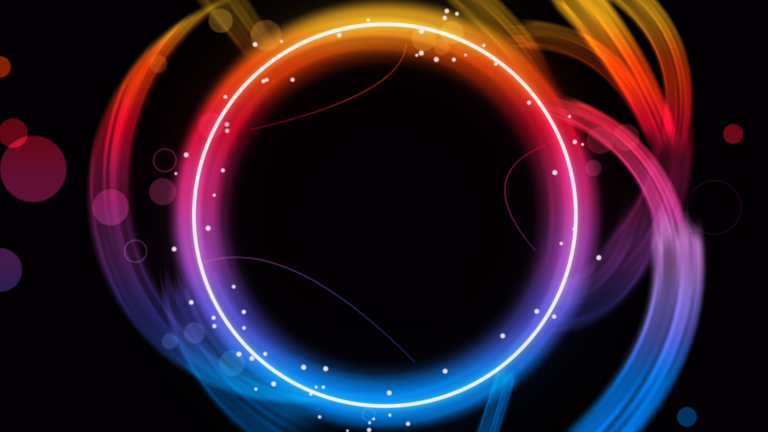
A Shadertoy shader for this background:

```glsl
float hash(float n) { return fract(sin(n * 127.1) * 43758.5); }

float noise(vec2 p) {
    vec2 i = floor(p), f = fract(p);
    f = f * f * (3.0 - 2.0 * f);
    float n = i.x + i.y * 57.0;
    return mix(mix(hash(n), hash(n + 1.0), f.x),
               mix(hash(n + 57.0), hash(n + 58.0), f.x), f.y);
}

// Vertical spectrum: blue, violet, magenta, red, orange, gold
vec3 spectrum(float y) {
    vec3 c = mix(vec3(0.0, 0.5, 0.96), vec3(0.3, 0.3, 0.85), smoothstep(0.1, 0.27, y));
    c = mix(c, vec3(0.65, 0.25, 0.7), smoothstep(0.26, 0.43, y));
    c = mix(c, vec3(0.88, 0.14, 0.46), smoothstep(0.42, 0.58, y));
    c = mix(c, vec3(0.96, 0.05, 0.18), smoothstep(0.57, 0.71, y));
    c = mix(c, vec3(1.0, 0.25, 0.03), smoothstep(0.7, 0.84, y));
    return mix(c, vec3(1.0, 0.7, 0.1), smoothstep(0.83, 0.98, y));
}

vec3 screen(vec3 a, vec3 b) { return 1.0 - (1.0 - a) * (1.0 - clamp(b, 0.0, 1.0)); }

// Signed distance to a quadratic curve (x) and position along it (y)
vec2 curve(vec2 p, vec2 a, vec2 b, vec2 c) {
    const float STEPS = 16.0;
    vec2 best = vec2(9.0, 0.0), from = a;
    for (float i = 1.0; i <= STEPS; i++) {
        float t = i / STEPS;
        vec2 to = mix(mix(a, b, t), mix(b, c, t), t);
        vec2 e = to - from, q = p - from;
        float h = clamp(dot(q, e) / dot(e, e), 0.0, 1.0);
        float d = length(q - e * h);
        float side = e.x * q.y - e.y * q.x < 0.0 ? -1.0 : 1.0;
        if (d < abs(best.x)) best = vec2(d * side, (i - 1.0 + h) / STEPS);
        from = to;
    }
    return best;
}

// Streaked light ribbon with ragged, fading ends
float ribbon(vec2 p, vec2 a, vec2 b, vec2 c, float w0, float w1, float fade) {
    vec2 k = curve(p, a, b, c);
    float q = k.x / mix(w0, w1, k.y);
    float fibre = noise(vec2(q * 7.0 + 20.0, k.y * 2.0 + 3.0));
    float ends = smoothstep(0.0, 0.12, k.y - 0.08 * fibre) * smoothstep(1.0, 1.0 - fade, k.y);
    return smoothstep(1.0, 0.65, abs(q)) * ends * (0.5 + 0.6 * fibre);
}

float thread(vec2 p, vec2 a, vec2 b, vec2 c) {
    vec2 k = curve(p, a, b, c);
    return smoothstep(0.004, 0.0, abs(k.x)) * (0.25 + 0.2 * sin(k.y * 3.14));
}

float disc(vec2 p, vec2 c, float r) { return smoothstep(r + 0.003, r - 0.003, length(p - c)); }

float hoop(vec2 p, vec2 c, float r) { return smoothstep(0.004, 0.0, abs(length(p - c) - r)); }

void mainImage(out vec4 fragColor, in vec2 fragCoord) {
    vec2 p = fragCoord / iResolution.y;
    vec2 centre = vec2(0.891, 0.502);
    float radius = 0.442;
    vec3 hue = spectrum(p.y);
    vec3 col = vec3(0.008, 0.0, 0.006);

    // Left crescent
    float outerDist = length(p - vec2(0.685, 0.549));
    float innerDist = length(p - vec2(0.803, 0.583));
    float crescent = smoothstep(0.49, 0.47, outerDist) * smoothstep(0.49, 0.525, innerDist);
    float strands = noise(vec2(innerDist * 130.0, p.y * 3.0));
    float lit = mix(0.45, 0.95, smoothstep(0.5, 0.75, p.y)) + 0.2 * smoothstep(0.25, 0.05, p.y);
    col = screen(col, hue * crescent * lit * (0.5 + 0.6 * strands));

    // Upper right ribbons
    float upper = ribbon(p, vec2(1.27, 1.08), vec2(1.481, 0.861), vec2(1.546, 0.64), 0.065, 0.04, 0.2);
    upper += 0.75 * ribbon(p, vec2(1.35, 1.08), vec2(1.64, 0.94), vec2(1.55, 0.62), 0.045, 0.035, 0.2);
    upper += 0.4 * ribbon(p, vec2(1.157, 0.92), vec2(1.412, 0.942), vec2(1.505, 0.7), 0.04, 0.03, 0.3);
    upper += 0.5 * ribbon(p, vec2(1.02, 1.06), vec2(1.2, 0.93), vec2(1.27, 0.78), 0.05, 0.04, 0.4);
    upper += 0.35 * ribbon(p, vec2(0.47, 1.06), vec2(0.56, 0.95), vec2(0.63, 0.84), 0.06, 0.04, 0.4);
    col = screen(col, hue * upper);

    // Dim smoke beside the ring
    float smoke = 0.38 * ribbon(p, vec2(1.56, 0.76), vec2(1.574, 0.468), vec2(1.36, 0.33), 0.05, 0.08, 0.5);
    smoke += 0.38 * ribbon(p, vec2(1.25, 0.28), vec2(1.48, 0.3), vec2(1.5, 0.6), 0.07, 0.06, 0.5);
    col = screen(col, hue * smoke);

    // Right sweep and lower tails
    float sweep = ribbon(p, vec2(1.25, 0.768), vec2(1.539, 0.69), vec2(1.569, 0.39), 0.032, 0.045, 0.2);
    float fan = ribbon(p, vec2(1.55, 0.54), vec2(1.64, 0.213), vec2(1.34, -0.06), 0.068, 0.075, 0.05);
    float tails = 0.6 * ribbon(p, vec2(1.18, 0.16), vec2(1.146, 0.05), vec2(1.11, -0.06), 0.028, 0.03, 0.1);
    tails += 0.5 * ribbon(p, vec2(0.39, 0.4), vec2(0.428, 0.097), vec2(0.75, -0.04), 0.03, 0.08, 0.2);
    vec3 pale = mix(hue, vec3(0.85, 0.75, 0.95), 0.4 * smoothstep(0.1, 0.35, p.y));
    col = screen(col, mix(hue, vec3(1.0, 0.6, 0.8), 0.15) * sweep * 0.95);
    col = screen(col, pale * fan);
    col = screen(col, hue * tails);

    // Ring band, halo and bright filament
    vec2 rel = p - centre;
    float d = length(rel) - radius;
    vec2 dir = normalize(rel + 1e-5);
    float grain = noise(vec2(d * 90.0 + dir.x * 2.0 + 30.0, dir.y * 2.0 + 5.0));
    float band = smoothstep(-0.105, -0.015, d) * smoothstep(0.068, 0.025, d);
    col = screen(col, hue * band * (0.72 + 0.28 * grain));
    col = screen(col, hue * 0.25 * exp(-abs(d) * 22.0));
    col = screen(col, mix(hue, vec3(1.0), 0.35) * 0.75 * exp(-abs(d) * 110.0));
    col = mix(col, mix(hue, vec3(1.0), 0.9), smoothstep(0.0065, 0.002, abs(d)));

    // Fine threads
    float threads = thread(p, vec2(0.94, 0.896), vec2(0.93, 0.78), vec2(0.58, 0.7));
    threads += thread(p, vec2(0.475, 0.394), vec2(0.671, 0.456), vec2(0.96, 0.162));
    threads += thread(p, vec2(1.262, 0.664), vec2(1.088, 0.595), vec2(1.238, 0.421));
    col = screen(col, hue * threads);

    // Large soft discs
    float bokeh = 0.42 * disc(p, vec2(0.077, 0.609), 0.077) + 0.4 * disc(p, vec2(0.0, 0.375), 0.051);
    bokeh += 0.4 * disc(p, vec2(0.03, 0.692), 0.034) + 0.5 * disc(p, vec2(0.0, 0.845), 0.025);
    bokeh += 0.45 * disc(p, vec2(1.697, 0.69), 0.023) + 0.4 * disc(p, vec2(0.256, 0.52), 0.042);
    bokeh += 0.4 * disc(p, vec2(1.59, 0.035), 0.023) + 0.12 * hoop(p, vec2(1.653, 0.52), 0.062);
    col = screen(col, hue * bokeh);

    // Scattered discs, hoops and sparks around the ring
    for (float i = 1.0; i <= 64.0; i++) {
        float angle = 6.2832 * hash(i);
        vec2 ray = vec2(cos(angle), sin(angle));
        vec2 spot = centre + ray * (radius + 0.13 * (hash(i + 70.0) - 0.5));
        float spark = disc(p, spot, 0.003 + 0.003 * hash(i + 140.0));
        col = mix(col, vec3(1.0, 0.93, 0.97), spark * 0.9);
        if (i > 18.0) continue;
        vec2 far = centre + ray * vec2(1.0, 0.9) * (radius + 0.22 * hash(i + 210.0));
        float size = 0.014 + 0.022 * hash(i + 280.0);
        float glow = mod(i, 4.0) < 1.0 ? 0.3 * hoop(p, far, size) : 0.28 * disc(p, far, size);
        col = screen(col, mix(spectrum(far.y), vec3(1.0), 0.15) * glow);
    }
    fragColor = vec4(col, 1.0);
}
```
